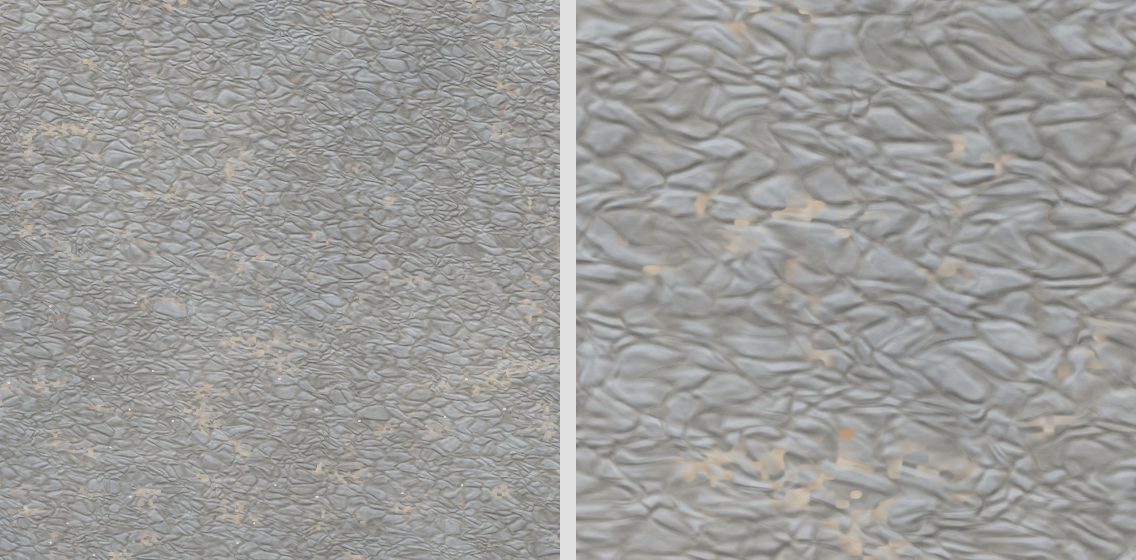
Left: the whole. Right: its middle third, enlarged.
This texture is drawn by a three.js fragment shader. Its source:

```glsl
// Worn grey asphalt: flattened overlapping stones, dark crevices and sandy grit.
#define STONES vec2(31.0, 60.0)
#define SHEAR 0.12
#define WARP 0.9
#define LIGHT_STEP vec2(-0.0006, 0.0032)
#define BASE_TONE 0.658
#define CREVICE_DEPTH 0.11
#define RELIEF 0.135
#define GRAIN 0.11
#define SAND_AMOUNT 0.75

varying vec2 vUv;

float hash(vec2 p) {
  return fract(sin(dot(p, vec2(127.1, 311.7))) * 43758.5453);
}

vec2 hash2(vec2 p) {
  return vec2(hash(p), hash(p + 57.3));
}

float noise(vec2 p) {
  vec2 i = floor(p), f = fract(p);
  f = f * f * (3.0 - 2.0 * f);
  return mix(mix(hash(i), hash(i + vec2(1, 0)), f.x),
             mix(hash(i + vec2(0, 1)), hash(i + vec2(1, 1)), f.x), f.y);
}

float fbm(vec2 p) {
  float sum = 0.0, amp = 0.5;
  for (int i = 0; i < 4; i++) {
    sum += amp * noise(p);
    p = p * 2.03 + 17.0;
    amp *= 0.5;
  }
  return sum / 0.9375;
}

// x: gap between the two nearest stones, y: random value of the nearest one
vec2 stoneCell(vec2 p) {
  vec2 cell = floor(p);
  float near = 9.0, second = 9.0, id = 0.0;
  for (int y = -1; y <= 1; y++) {
    for (int x = -1; x <= 1; x++) {
      vec2 c = cell + vec2(x, y);
      float d = length(c + hash2(c) - p);
      if (d < near) {
        second = near;
        near = d;
        id = hash(c + 9.7);
      } else {
        second = min(second, d);
      }
    }
  }
  return vec2(second - near, id);
}

// x: surface height, y: stone tint
vec2 surface(vec2 uv) {
  vec2 p = vec2(uv.x, uv.y + SHEAR * uv.x) * STONES;
  p += WARP * (vec2(noise(p * 0.8), noise(p * 0.8 + 31.0)) - 0.5);
  p += 0.4 * WARP * (vec2(noise(p * 2.3 + 5.0), noise(p * 2.3 + 71.0)) - 0.5);
  vec2 large = stoneCell(p);
  vec2 small = stoneCell(p * 1.75 + 40.0);
  float mixing = smoothstep(0.25, 0.75, noise(p * 0.45 + 13.0));
  float h = mix(smoothstep(0.0, 0.5, large.x), smoothstep(0.0, 0.6, small.x),
                0.2 + 0.5 * mixing);
  h += 0.45 * (fbm(p * vec2(1.3, 1.6)) - 0.5);
  return vec2(h, mix(large.y, small.y, 0.3));
}

// Specks of a given radius, kept only where the hash exceeds the rarity
float specks(vec2 uv, float count, float radius, float rarity) {
  vec2 p = uv * vec2(count, count * 1.4);
  vec2 cell = floor(p);
  vec2 offset = fract(p) - 0.3 - 0.4 * hash2(cell);
  float d = length(offset) + 0.25 * (noise(p * 4.0) - 0.5);
  return step(rarity, hash(cell + 3.1)) * (1.0 - smoothstep(radius * 0.5, radius, d));
}

void main() {
  vec2 uv = vUv;
  vec2 ground = surface(uv);
  float slope = ground.x - surface(uv + LIGHT_STEP).x;
  float crevice = clamp(1.0 - ground.x, 0.0, 1.0);

  // Stone tone: relief lit from above, broad stains and fine grain
  float contrast = mix(0.8, 1.05, uv.y);
  float tone = BASE_TONE - contrast * CREVICE_DEPTH * crevice;
  tone += contrast * RELIEF * clamp(slope, -0.9, 0.55);
  tone += 0.075 * (ground.y - 0.5) + 0.09 * (fbm(uv * 5.0) - 0.5);
  tone += GRAIN * (fbm(uv * vec2(120.0, 190.0)) - 0.5) + 0.025 * (uv.y - 0.5);
  vec3 coolTint = vec3(0.978, 1.0, 1.018);
  vec3 warmTint = vec3(1.015, 1.0, 0.965);
  float warmth = 0.6 * crevice + 0.5 * fbm(uv * 9.0 + 4.0) + 0.3 * (0.5 - ground.y);
  vec3 color = tone * mix(coolTint, warmTint, smoothstep(0.2, 0.85, warmth));

  // Sandy grit in scattered pockets and along one faint worn streak
  float pocket = smoothstep(0.60, 0.76, fbm(uv * vec2(19.0, 26.0) + 8.0));
  float streakLine = 0.315 + 0.18 * (uv.x - 0.78) + 0.012 * (noise(uv * 22.0) - 0.5);
  float streak = smoothstep(0.7, 0.95, uv.x)
               * (1.0 - smoothstep(0.004, 0.022, abs(uv.y - streakLine)));
  float grit = smoothstep(0.42, 0.68, noise(uv * vec2(130.0, 180.0)));
  float sand = grit * max(pocket * (0.3 + crevice), 0.7 * streak);
  vec3 sandColor = mix(vec3(0.76, 0.66, 0.55), vec3(0.86, 0.82, 0.76), noise(uv * 170.0));
  color = mix(color, sandColor, clamp(SAND_AMOUNT * sand, 0.0, 0.85));
  color += 0.045 * streak;

  // Rare rust, white and dark flecks
  color = mix(color, vec3(0.77, 0.58, 0.43), 0.7 * specks(uv, 62.0, 0.32, 0.993));
  color = mix(color, vec3(0.91, 0.90, 0.87), 0.8 * specks(uv + 3.0, 105.0, 0.34, 0.991));
  color = mix(color, vec3(0.27, 0.28, 0.31), 0.7 * specks(uv + 7.0, 75.0, 0.32, 0.997));
  gl_FragColor = vec4(color, 1.0);
}
```
